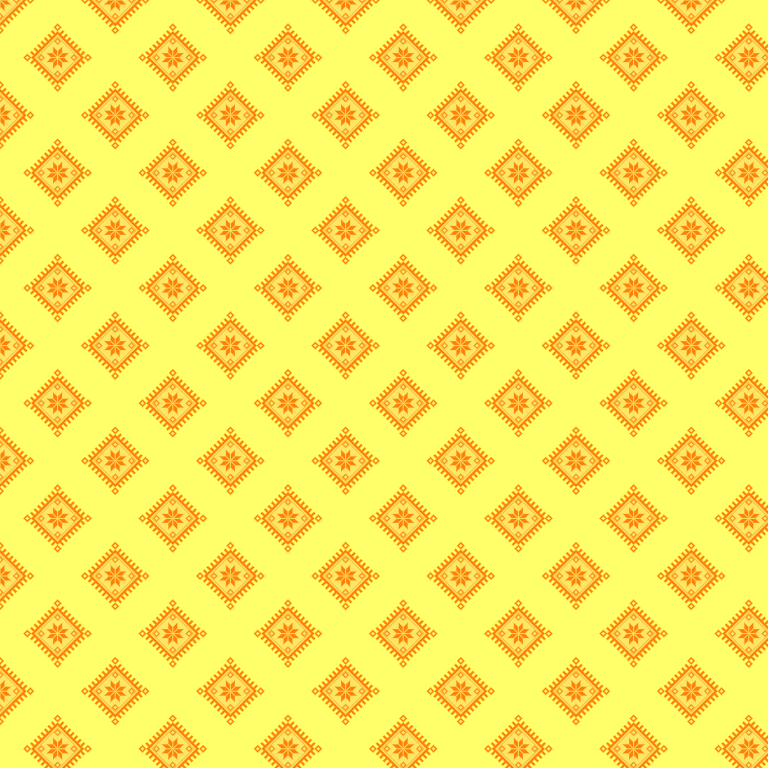
Reproduce this pattern procedurally as a WebGL 1 fragment shader.

```glsl
precision highp float;

// Folk-style diamond medallions on a yellow ground, set in staggered rows.
// The plane is folded onto the nearest lattice centre, then each medallion
// is built from distance functions: border, teeth, corner loops and a star.

uniform vec2 u_resolution;

// Lengths are in design units; the canvas is CANVAS units high.
const float CANVAS = 768.0;
const float PERIOD = 115.2;         // spacing of medallions within one row
const float SOFTNESS = 1.2;         // least width of a blended edge

const float BORDER_RADIUS = 17.6;   // centre to middle of the border line
const float BORDER_HALF = 1.15;
const float INNER_RADIUS = 14.7;    // fine line inside the border
const float INNER_HALF = 0.35;

const float TOOTH_STEP = 4.9;
const float TOOTH_SIDE_COUNT = 3.0; // teeth on each side of the middle one
const float TOOTH_HALF = 1.1;
const float TOOTH_END = 23.0;

const float CORNER_AT = 30.3;       // hollow diamonds on the four tips
const float CORNER_SIZE = 2.0;
const float CORNER_HALF = 0.75;
const float BEAD_AT = 16.3;         // hollow diamonds around the star
const float BEAD_SIZE = 1.9;
const float BEAD_HALF = 0.5;

const float PETAL_GAP = 0.45;       // half the gap between star petals
const float PETAL_WIDTH = 4.0;

const vec3 GROUND = vec3(1.0, 1.0, 0.41);
const vec3 FILL = vec3(0.99, 0.90, 0.39);
const vec3 FINE_LINE = vec3(0.97, 0.70, 0.22);
const vec3 ORANGE = vec3(0.99, 0.50, 0.04);

const float INV_SQRT2 = 0.70710678;

// Offset from the nearest centre of the staggered lattice.
vec2 nearestCentre(vec2 p) {
  vec2 a = mod(p, PERIOD) - 0.5 * PERIOD;
  vec2 b = mod(p + 0.5 * PERIOD, PERIOD) - 0.5 * PERIOD;
  return dot(a, a) < dot(b, b) ? a : b;
}

// Distance to the outline of a diamond; size is measured square to a side.
float diamondRing(vec2 p, float size, float halfWidth) {
  float d = (abs(p.x) + abs(p.y)) * INV_SQRT2 - size;
  return abs(d) - halfWidth;
}

// Teeth standing on a side; along runs with the side, outward leaves it.
float teeth(float along, float outward) {
  float index = clamp(floor(along / TOOTH_STEP + 0.5),
                      -TOOTH_SIDE_COUNT, TOOTH_SIDE_COUNT);
  float across = abs(along - index * TOOTH_STEP) - TOOTH_HALF;
  return max(across, max(outward - TOOTH_END, BORDER_RADIUS - outward));
}

// Eight rhombic petals, given a point folded into one octant.
float star(vec2 octant) {
  float fromAxis = octant.y;
  float fromDiagonal = (octant.x - octant.y) * INV_SQRT2;
  float inner = PETAL_GAP - min(fromAxis, fromDiagonal);
  float outer = max(fromAxis, fromDiagonal) - PETAL_GAP - PETAL_WIDTH;
  return max(inner, outer);
}

float coverage(float d, float blend) {
  return clamp(0.5 - d / blend, 0.0, 1.0);
}

void main() {
  // The lattice is anchored at the upper left corner.
  float unitsPerPixel = CANVAS / u_resolution.y;
  vec2 p = vec2(gl_FragCoord.x, u_resolution.y - gl_FragCoord.y);
  p = nearestCentre(p * unitsPerPixel);
  float blend = max(unitsPerPixel, SOFTNESS);

  // Fold by symmetry: one octant, and a frame aligned with one side.
  vec2 q = abs(p);
  vec2 octant = vec2(max(q.x, q.y), min(q.x, q.y));
  float outward = (octant.x + octant.y) * INV_SQRT2;
  float along = (octant.x - octant.y) * INV_SQRT2;

  // Outer frame, then the ornaments held inside it.
  float ink = abs(outward - BORDER_RADIUS) - BORDER_HALF;
  ink = min(ink, teeth(along, outward));
  ink = min(ink, diamondRing(octant - vec2(CORNER_AT, 0.0),
                             CORNER_SIZE, CORNER_HALF));
  ink = min(ink, diamondRing(octant - vec2(BEAD_AT, 0.0),
                             BEAD_SIZE, BEAD_HALF));
  ink = min(ink, star(octant));
  float fineLine = abs(outward - INNER_RADIUS) - INNER_HALF;

  // Paint from the ground upwards.
  vec3 color = mix(GROUND, FILL, coverage(outward - BORDER_RADIUS, blend));
  color = mix(color, FINE_LINE, coverage(fineLine, blend));
  color = mix(color, ORANGE, coverage(ink, blend));
  gl_FragColor = vec4(color, 1.0);
}
```
